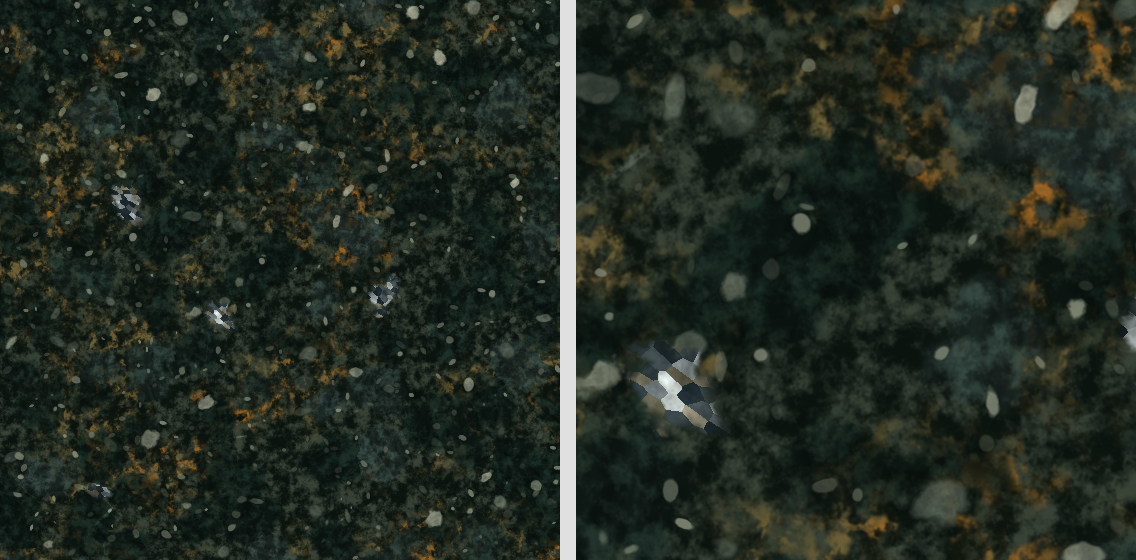
Left, the full canvas; right, a detail of the centre.
Give the GLSL for this texture, as a WebGL 1 fragment shader.

```glsl
precision highp float;
// Polished dark granite: green-black ground with rounded striated crystals,
// gold-brown mineral webs between them, pale feldspar grains and rare mica.
// Layers of value noise, cellular crystals and scattered, wobbly ellipses.
uniform vec2 u_resolution;

float hash(vec2 p) {
  vec3 q = fract(p.xyx * vec3(0.1031, 0.1030, 0.0973));
  q += dot(q, q.yzx + 33.33);
  return fract((q.x + q.y) * q.z);
}

vec2 hash2(vec2 p) {
  return vec2(hash(p), hash(p + 71.7));
}

float noise(vec2 p) {
  vec2 i = floor(p), f = fract(p);
  f = f * f * (3.0 - 2.0 * f);
  return mix(mix(hash(i), hash(i + vec2(1, 0)), f.x),
             mix(hash(i + vec2(0, 1)), hash(i + vec2(1, 1)), f.x), f.y);
}

// Rough fractal noise, mean one half
float fbm(vec2 p) {
  float sum = 0.0, amp = 0.4;
  for (int i = 0; i < 4; i++) {
    sum += amp * noise(p);
    p = mat2(1.6, 1.2, -1.2, 1.6) * p + 19.3;
    amp *= 0.69;
  }
  return sum / 0.998;
}

mat2 rotation(float a) {
  return mat2(cos(a), sin(a), -sin(a), cos(a));
}

// Nearest cell centre: xy offset, z random id, w distance
vec4 nearestCell(vec2 p) {
  vec4 best = vec4(0.0, 0.0, 0.0, 9.0);
  for (int y = -1; y <= 1; y++)
    for (int x = -1; x <= 1; x++) {
      vec2 cell = floor(p) + vec2(x, y);
      vec2 d = p - cell - 0.1 - 0.8 * hash2(cell);
      if (length(d) < best.w) best = vec4(d, hash(cell + 37.1), length(d));
    }
  return best;
}

// Scattered ellipses: x coverage, y random id of the strongest grain
vec2 grains(vec2 p, float density, float radius, float stretch, float wobble) {
  vec2 best = vec2(0.0);
  for (int y = -1; y <= 1; y++)
    for (int x = -1; x <= 1; x++) {
      vec2 cell = floor(p) + vec2(x, y);
      vec2 shape = hash2(cell + 5.3);
      vec2 d = rotation(6.283 * shape.x) * (p - cell - 0.15 - 0.7 * hash2(cell));
      d.y *= mix(1.0, stretch, hash(cell + 23.9));
      float edge = length(d) / (radius * mix(0.45, 1.0, shape.y)) + wobble;
      float cover = step(hash(cell + 51.2), density) * (1.0 - smoothstep(0.65, 1.1, edge));
      if (cover > best.x) best = vec2(cover, hash(cell + 83.4));
    }
  return best;
}

void main() {
  vec2 p = gl_FragCoord.xy / min(u_resolution.x, u_resolution.y);
  float fine = fbm(p * 75.0);
  float coarse = fbm(p * 24.0 + 40.0);
  vec2 warped = p + 0.03 * (vec2(fbm(p * 16.0), fbm(p * 16.0 + 61.0)) - 0.5);

  // Speckled green-black ground
  float tone = smoothstep(0.36, 0.74, fine * 0.8 + coarse * 0.2);
  vec3 color = mix(vec3(0.04, 0.075, 0.055), vec3(0.22, 0.26, 0.21), tone);

  // Rounded dark crystals with faint parallel striations
  vec4 cell = nearestCell(warped * 9.5);
  float size = mix(0.25, 0.62, cell.z);
  float crystal = 1.0 - smoothstep(size - 0.1, size + 0.08, cell.w + 0.6 * (coarse - 0.5));
  vec2 along = rotation(cell.z * 40.0) * cell.xy;
  float streak = noise(along * vec2(3.5, 20.0) + cell.z * 90.0);
  vec3 body = mix(vec3(0.045, 0.09, 0.075), vec3(0.13, 0.18, 0.17),
                  smoothstep(0.6, 1.0, fract(cell.z * 7.3)));
  body *= 0.55 + 0.5 * streak + 0.9 * tone;
  color = mix(color, body, 0.8 * crystal);

  // Gold and rust webs gathered in patches between the crystals
  float patches = smoothstep(0.42, 0.62, fbm(warped * 6.0 + 13.0));
  float web = 1.0 - abs(2.0 * fbm(warped * 28.0 + 7.0) - 1.0);
  float speck = smoothstep(0.36, 0.68, fbm(p * 65.0 + 17.0));
  float rust = smoothstep(0.52, 0.7, fbm(p * 11.0 + 91.0));
  vec3 gold = mix(vec3(0.12, 0.12, 0.055), vec3(0.43, 0.37, 0.21), speck);
  gold = mix(gold, vec3(0.5, 0.3, 0.08) * (0.35 + speck), 0.75 * rust);
  float goldCover = patches * smoothstep(0.62, 0.95, web) * (0.3 + 0.7 * speck);
  color = mix(color, gold, goldCover * (1.0 - 0.75 * crystal));

  // Pale feldspar grains, large and small
  float wobble = 1.8 * (coarse - 0.5) + 0.9 * (fine - 0.5);
  vec2 large = grains(p * 17.0, 0.32, 0.3, 2.4, wobble);
  vec2 small = grains(p * 39.0 + 8.0, 0.3, 0.31, 2.2, wobble);
  vec3 pale = mix(vec3(0.27, 0.32, 0.28), vec3(0.64, 0.65, 0.56), large.y * large.y);
  color = mix(color, pale * (0.65 + 0.7 * fine), large.x * (0.4 + 0.5 * large.y));
  pale = mix(vec3(0.28, 0.31, 0.26), vec3(0.56, 0.58, 0.5), small.y);
  color = mix(color, pale, small.x * (0.3 + 0.55 * small.y));

  // Hairline scratches
  vec2 hair = grains(p * 8.0 + 3.0, 0.3, 0.4, 45.0, 0.6 * (coarse - 0.5));
  color += vec3(0.12, 0.14, 0.13) * hair.x * hair.y * tone;

  // Rare mica clusters made of bright and dark flakes
  vec2 mica = grains(p * 4.2 + 1.7, 0.34, 0.17, 2.0, wobble);
  vec4 flake = nearestCell(rotation(0.6) * p * vec2(75.0, 130.0));
  vec3 glint = mix(vec3(0.1, 0.15, 0.18), vec3(0.82, 0.85, 0.84), flake.z * flake.z);
  glint = mix(glint, vec3(0.55, 0.47, 0.3), 0.5 * step(0.8, fract(flake.z * 9.0)));
  color = mix(color, glint * (0.6 + 0.8 * fine), 0.9 * mica.x);

  gl_FragColor = vec4(color, 1.0);
}
```
